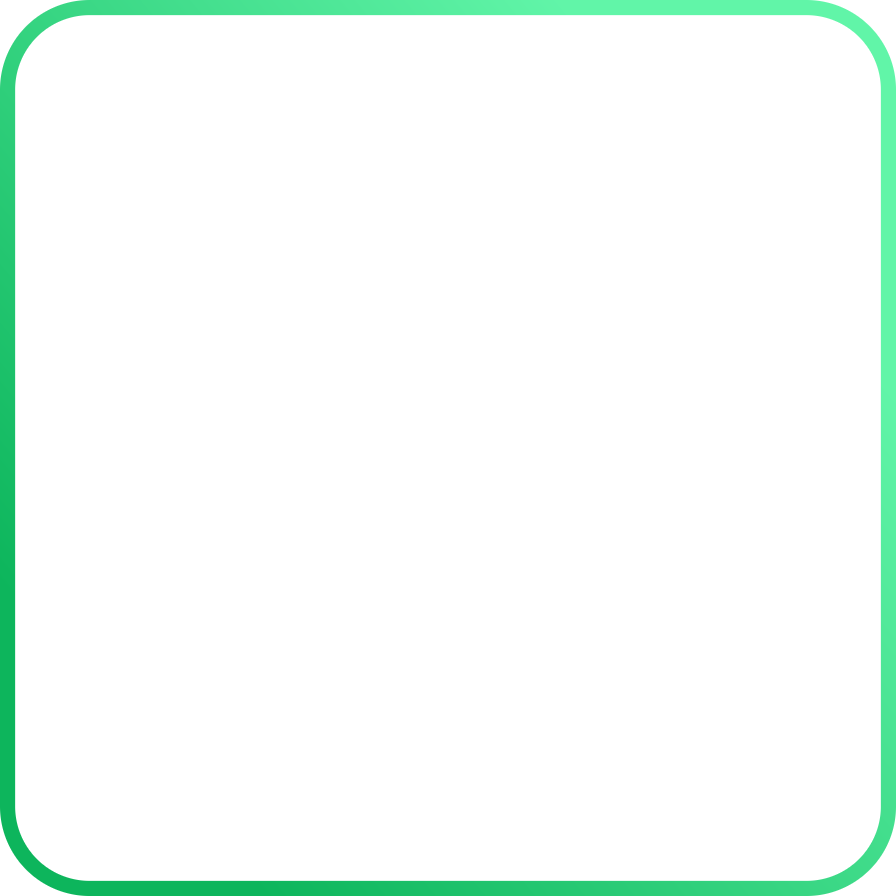
Reproduce this background procedurally as a WebGL 1 fragment shader.

```glsl
precision highp float;
// Draws a white canvas framed by a rounded green border with a diagonal gradient.

uniform vec2 u_resolution;

const vec3 PAPER = vec3(1.0);
const vec3 DEEP_GREEN = vec3(0.05, 0.71, 0.36);
const vec3 MINT_GREEN = vec3(0.38, 0.96, 0.66);
const float CORNER_RADIUS = 0.1;
const float BORDER_WIDTH = 0.0169;
const vec2 GRADIENT_SLOPE = vec2(0.85, 0.72);
const float GRADIENT_OFFSET = -0.25;

// Signed distance to a rounded box centred on the origin.
float roundedBox(vec2 p, vec2 halfSize, float radius) {
  vec2 q = abs(p) - halfSize + radius;
  return length(max(q, 0.0)) + min(max(q.x, q.y), 0.0) - radius;
}

void main() {
  float unit = min(u_resolution.x, u_resolution.y);
  vec2 uv = gl_FragCoord.xy / u_resolution;
  vec2 p = (gl_FragCoord.xy - 0.5 * u_resolution) / unit;

  // Border: the band just inside the rounded outline.
  float outline = roundedBox(p, 0.5 * u_resolution / unit, CORNER_RADIUS);
  float band = abs(outline + 0.5 * BORDER_WIDTH) - 0.5 * BORDER_WIDTH;
  float coverage = clamp(0.5 - band * unit, 0.0, 1.0);

  // Gradient: deep green at lower left, mint at upper right.
  float blend = clamp(dot(uv, GRADIENT_SLOPE) + GRADIENT_OFFSET, 0.0, 1.0);
  vec3 borderColor = mix(DEEP_GREEN, MINT_GREEN, blend);

  gl_FragColor = vec4(mix(PAPER, borderColor, coverage), 1.0);
}
```
